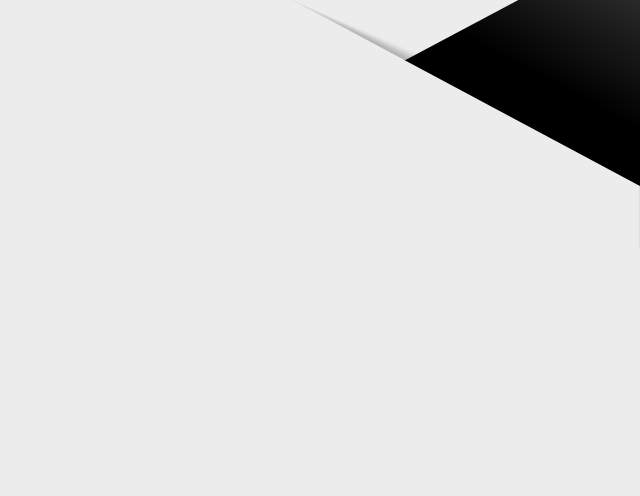
This background is drawn by a WebGL 2 fragment shader. Its source:

```glsl
#version 300 es
precision highp float;
// A pale paper sheet with a dark folded panel in the upper right corner.
// Two slanted half-planes cut the panel, a ramp lights its far corner, and
// a narrow wedge of shadow lies along the fold line to the left of it.
uniform vec2 u_resolution;
out vec4 outColor;

// Colours
const vec3 PAPER = vec3(0.927);
const vec3 SHADOW = vec3(0.70);
const vec3 PANEL_DARK = vec3(0.0);
const vec3 PANEL_LIGHT = vec3(0.165);
const vec3 RIM = vec3(0.84);

// Anchors as fractions of the canvas
const vec2 FOLD_TIP = vec2(0.4570, 1.0);
const vec2 PANEL_CORNER = vec2(0.6328, 0.8784);
const vec2 PANEL_TOP = vec2(0.8099, 1.0);
const vec2 PANEL_END = vec2(1.0, 0.625);
const vec2 SHADOW_END = vec2(0.6576, 0.8930);

// Lighting and rim, in canvas heights
const float LIGHT_START = 0.10;
const float LIGHT_END = 0.335;
const float RIM_WIDTH = 0.0017;
const float RIM_BOTTOM = 0.498;

// Signed distance to the line a-b, positive on its left side
float sideOfLine(vec2 p, vec2 a, vec2 b) {
    vec2 along = normalize(b - a);
    return dot(p - a, vec2(-along.y, along.x));
}

// Antialiased coverage, one pixel wide
float coverage(float distanceInside) {
    return clamp(distanceInside * u_resolution.y + 0.5, 0.0, 1.0);
}

void main() {
    vec2 scale = vec2(u_resolution.x / u_resolution.y, 1.0);
    vec2 p = gl_FragCoord.xy / u_resolution.y;
    vec2 tip = FOLD_TIP * scale;
    vec2 corner = PANEL_CORNER * scale;
    float aboveFold = sideOfLine(p, corner, PANEL_END * scale);

    // Wedge shadow: fades from the fold to its upper edge
    float belowWedge = -sideOfLine(p, tip, SHADOW_END * scale);
    float across = aboveFold / max(aboveFold + max(belowWedge, 0.0), 1e-4);
    float reach = smoothstep(0.0, 0.16, p.x - tip.x);
    float shade = (1.0 - smoothstep(0.0, 1.0, across)) * mix(0.5, 1.0, reach);
    shade *= coverage(aboveFold) * step(tip.x, p.x);
    vec3 color = mix(PAPER, SHADOW, shade);

    // Faint rim at the right border, under the panel
    float rim = coverage(p.x - scale.x + RIM_WIDTH);
    rim *= coverage(p.y - RIM_BOTTOM) * coverage(PANEL_END.y - p.y);
    color = mix(color, RIM, rim * 0.7);

    // Dark panel, lit away from the fold
    float belowTopEdge = -sideOfLine(p, corner, PANEL_TOP * scale);
    float light = clamp((aboveFold - LIGHT_START) / (LIGHT_END - LIGHT_START), 0.0, 1.0);
    vec3 panel = mix(PANEL_DARK, PANEL_LIGHT, light);
    color = mix(color, panel, coverage(min(aboveFold, belowTopEdge)));

    outColor = vec4(color, 1.0);
}
```
